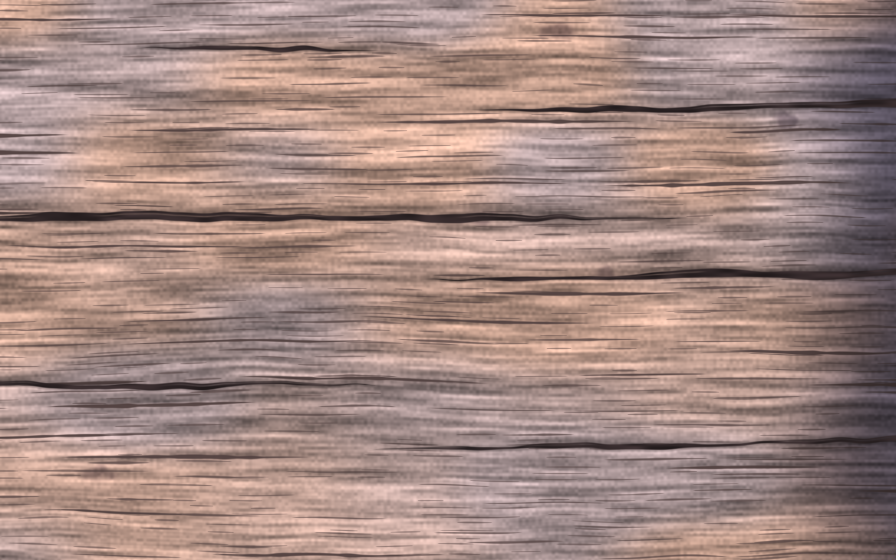
Reproduce this texture procedurally as a Shadertoy shader.

```glsl
// Weathered wood plank: fine horizontal grain, short checks and long tapered cracks.

const vec3 WOOD = vec3(0.69, 0.598, 0.566);
const vec3 CRACK = vec3(0.19, 0.15, 0.155);
const vec3 CHECK = vec3(0.32, 0.255, 0.25);
const vec3 WARM_TINT = vec3(1.06, 0.99, 0.93);
const vec3 COOL_TINT = vec3(0.95, 0.97, 1.03);
const vec3 EDGE_TINT = vec3(0.47, 0.49, 0.57);
const vec3 KNOT_TINT = vec3(0.62, 0.59, 0.64);
const float GRAIN = 0.50;       // contrast of the main fibres
const float FINE_GRAIN = 0.32;  // contrast of the thin fibres
const float SPECKLE = 0.16;
const float EDGE_WIDTH = 0.24;
const float SOFTNESS = 0.0018;
const int CRACKS = 6;
const int KNOTS = 5;

float hash(vec2 p) {
    vec3 q = fract(p.xyx * 0.1031);
    q += dot(q, q.yzx + 33.33);
    return fract((q.x + q.y) * q.z);
}

float noise(vec2 p) {
    vec2 i = floor(p), f = fract(p);
    f = f * f * (3.0 - 2.0 * f);
    return mix(mix(hash(i), hash(i + vec2(1, 0)), f.x),
               mix(hash(i + vec2(0, 1)), hash(i + vec2(1, 1)), f.x), f.y);
}

// Noise centred on zero
float wave(vec2 p) { return noise(p) - 0.5; }

// Coverage of a shape from its signed distance
float cover(float d, float soft) { return smoothstep(soft, -soft, d); }

// One short tapered check per grid cell, kept with the given density
float checks(vec2 p, vec2 cell, float width, float density, float seed, float soft) {
    vec2 q = p / cell;
    q.x += 17.0 * hash(vec2(floor(q.y), seed));
    vec2 id = floor(q) + seed, f = fract(q);
    float halfLength = mix(0.2, 0.5, hash(id + 3.1));
    float taper = max(0.0, 1.0 - pow(abs(f.x - 0.5) / halfLength, 2.0));
    float w = width * taper * mix(0.5, 1.2, hash(id + 7.7));
    w *= 0.6 + 0.8 * noise(p * vec2(40.0, 9.0) + seed);
    float d = abs(f.y - mix(0.25, 0.75, hash(id + 5.3))) * cell.y - w;
    return cover(d, soft) * smoothstep(0.0, 0.25, taper) * step(hash(id), density);
}

// Long cracks in pairs, one from the left and one from the right.
// Returns dark core, soft shade around it, and lit lower lip.
vec3 longCracks(vec2 p, float aspect, float soft) {
    vec3 result = vec3(0.0);
    for (int i = 0; i < CRACKS; i++) {
        float n = float(i), side = mod(n, 2.0), pair = floor(n / 2.0);
        float y = 0.91 - 0.30 * pair - 0.11 * side;
        y += 0.02 * side * (p.x - 0.5 * aspect);
        y += 0.010 * wave(vec2(p.x * 4.0, n * 9.0)) + 0.005 * wave(vec2(p.x * 22.0, n * 5.0));
        float start = mix(0.22 * step(pair, 0.5) - 0.25 * step(0.5, pair), 0.82 - 0.09 * pair, side);
        float end = mix(1.25 - 0.55 * abs(pair - 1.0), aspect + 0.3, side);
        float taper = smoothstep(start, start + 0.35, p.x) * smoothstep(end, end - 0.35, p.x);
        float w = (0.0085 - 0.0009 * n) * taper;
        w *= 0.45 + 0.9 * noise(vec2(p.x * 11.0, n * 7.0));
        float d = p.y - y;
        float present = smoothstep(0.0, 0.06, taper);
        // A thin splinter partly fills the gap
        float splinter = cover(abs(d - 0.3 * w) - 0.0012, soft)
                       * smoothstep(0.55, 0.75, noise(vec2(p.x * 9.0, n * 3.0)));
        float core = cover(abs(d) - w, soft) * present * (1.0 - 0.45 * splinter);
        float shade = exp(-abs(d) / (0.004 + w)) * present;
        float lip = exp(-pow((d + w + 0.005) / 0.003, 2.0)) * present;
        result = max(result, vec3(core, shade, lip));
    }
    return result;
}

// Scattered smudges, wider than tall
float knots(vec2 p, float aspect) {
    float k = 0.0;
    for (int i = 0; i < KNOTS; i++) {
        vec2 id = vec2(float(i), 4.0);
        vec2 c = vec2(aspect * hash(id), hash(id + 11.0));
        vec2 d = (p - c) / vec2(0.030, 0.018);
        k = max(k, smoothstep(1.1, 0.3, length(d) + 0.9 * wave(p * 60.0)));
    }
    return k;
}

void mainImage(out vec4 fragColor, in vec2 fragCoord) {
    vec2 p = fragCoord / iResolution.y;
    float aspect = iResolution.x / iResolution.y;
    float soft = max(SOFTNESS, 0.6 / iResolution.y);

    // Fibres follow a gently bent coordinate
    vec2 g = p;
    g.y += 0.018 * wave(p * vec2(2.0, 3.0)) + 0.006 * wave(p * vec2(9.0, 14.0));

    // Grain tone
    float tone = GRAIN * wave(g * vec2(6.0, 105.0))
               + FINE_GRAIN * wave(g * vec2(16.0, 190.0) + 31.0)
               + 0.20 * wave(g * vec2(2.5, 24.0) + 57.0)
               + 0.12 * wave(p * vec2(3.0, 4.0) + 83.0)
               + SPECKLE * wave(p * 170.0);
    vec3 color = WOOD * (1.0 + tone);
    color *= mix(COOL_TINT, WARM_TINT, smoothstep(0.25, 0.8, noise(p * vec2(4.0, 7.0) + 19.0)));

    // Smudges and the dark bluish right edge
    color *= mix(vec3(1.0), KNOT_TINT, 0.6 * knots(p, aspect));
    float edge = smoothstep(-EDGE_WIDTH, 0.02, p.x - aspect + 0.16 * wave(p * vec2(3.0, 6.0) + 5.0));
    color *= mix(vec3(1.0), EDGE_TINT, edge);

    // Short checks at three sizes
    float check = 0.60 * checks(g, vec2(0.11, 0.013), 0.0013, 0.40, 2.0, soft);
    check = max(check, 0.75 * checks(g, vec2(0.24, 0.024), 0.0018, 0.45, 13.0, soft));
    check = max(check, 0.95 * checks(g, vec2(0.50, 0.050), 0.0030, 0.42, 29.0, soft));
    color = mix(color, CHECK * (1.0 - 0.35 * edge), check);

    // Long cracks
    vec3 crack = longCracks(p, aspect, soft);
    color *= (1.0 - 0.38 * crack.y) * (1.0 + 0.16 * crack.z);
    color = mix(color, CRACK * (1.0 + 0.7 * wave(p * vec2(30.0, 120.0))), crack.x);

    fragColor = vec4(clamp(color, 0.0, 1.0), 1.0);
}
```
